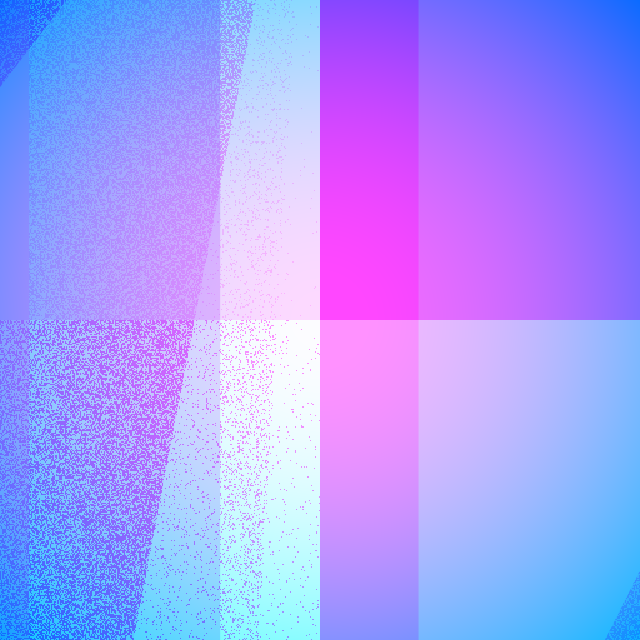
Reproduce this background procedurally as a WebGL 2 fragment shader.

```glsl
#version 300 es
precision highp float;
// Tinted glass panels over a central glow, with slanted bands of fine grain.
uniform vec2 u_resolution;
out vec4 fragColor;

float hash(vec2 cell) {
    vec3 p = fract(vec3(cell.xyx) * 0.1031);
    p += dot(p, p.yzx + 33.33);
    return fract((p.x + p.y) * p.z);
}

// Smooth step one pixel wide: 0 below the edge, 1 above it.
float edge(float value) {
    return clamp(value * u_resolution.y + 0.5, 0.0, 1.0);
}

void main() {
    vec2 uv = gl_FragCoord.xy / u_resolution;
    float upper = edge(uv.y - 0.5);

    // Column borders
    float second = edge(uv.x - 0.0456);
    float third = edge(uv.x - 0.344);
    float fourth = edge(uv.x - 0.5);
    float fifth = edge(uv.x - 0.654);

    // Slanted borders between the grain bands
    float slant = uv.x - 0.2083 - 0.1914 * uv.y;
    float steep = edge(slant);
    float steeper = edge(uv.x - 0.4036 - 0.059 * uv.y);

    // Green level of each column: x for the lower half, y for the upper
    vec2 tint = mix(vec2(0.64, 0.55), vec2(0.84, 0.70), second);
    tint -= vec2(0.06, 0.04) * second * (1.0 - steep);
    tint = mix(tint, vec2(0.99, 0.85), third);
    tint = mix(tint, vec2(0.57, 0.28), fourth);
    tint = mix(tint, vec2(0.72, 0.42), fifth);

    // How far a grain lowers the green level
    vec2 grainDepth = mix(vec2(0.22, 0.0), vec2(0.38, 0.11), second);
    grainDepth = mix(grainDepth, vec2(0.42, 0.14), third);
    grainDepth.y += 0.12 * third * (1.0 - steep);
    grainDepth *= 1.0 - fourth;

    // Share of grains in each band
    float dense = mix(0.42, 0.58, smoothstep(-0.3, 0.0, slant));
    float sparse = mix(0.07, 0.16, third) * mix(1.0, 0.6, upper);
    float density = mix(dense, sparse, steep);
    density = mix(density, mix(0.025, 0.006, upper), steeper);

    // Grainy corners: upper left and lower right
    float topCorner = edge((1.0 - uv.x / 0.104 - (1.0 - uv.y) / 0.136) * 0.08);
    float lowCorner = edge((uv.x - 0.945 - 0.506 * uv.y) * 0.89);
    grainDepth.y = mix(grainDepth.y, mix(0.12, 0.24, second), topCorner);
    grainDepth.x = mix(grainDepth.x, 0.12, lowCorner);
    tint.y -= 0.05 * topCorner;
    tint.x -= 0.04 * lowCorner;
    density = mix(density, 0.6, max(topCorner, lowCorner));

    // Radial glow drives red, panels and grain drive green
    vec2 fromCenter = uv - 0.5;
    float glow = 1.0 - 2.0 * dot(fromCenter, fromCenter);
    float lift = mix(0.06, 0.04, fourth);
    float red = lift + (0.96 - lift) * glow + 0.05 * fourth * (1.0 - fifth) * glow;
    red -= 0.05 * second * (1.0 - third);
    red += 0.03 * third * (1.0 - fourth);
    float grain = 1.0 - step(density, hash(floor(uv * 512.0)));
    float green = mix(tint.x, tint.y, upper) - grain * mix(grainDepth.x, grainDepth.y, upper);

    fragColor = vec4(clamp(vec3(red, green, 1.0), 0.0, 1.0), 1.0);
}
```
